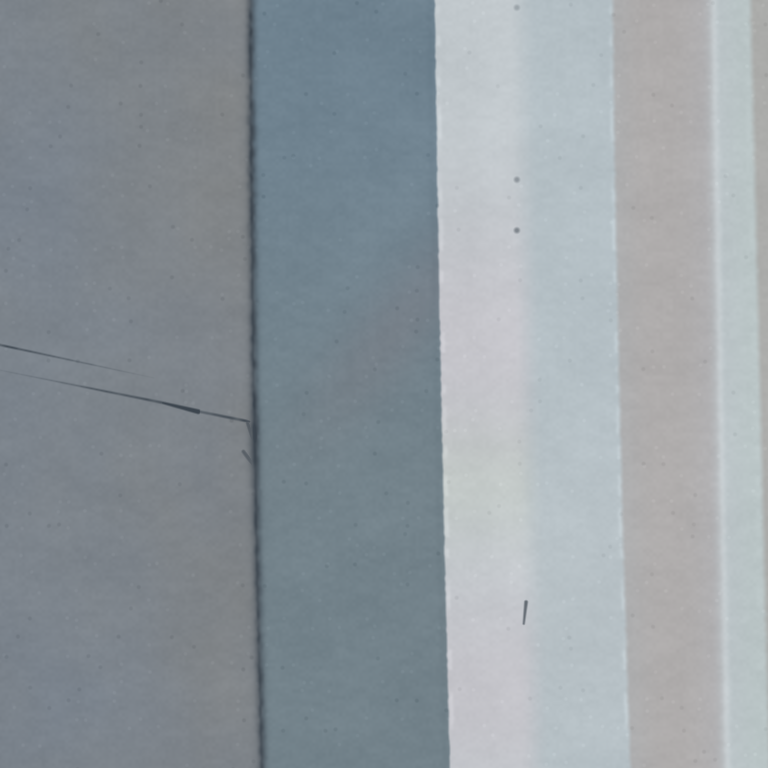
Reproduce this texture procedurally as a three.js fragment shader.

```glsl
#define EDGE_SOFT 0.0022
#define GRAIN 0.015
#define MOTTLE 0.034
#define WALL vec3(0.490, 0.517, 0.543)
#define PANEL vec3(0.450, 0.512, 0.550)
#define PALE vec3(0.752, 0.780, 0.796)
#define COOL vec3(0.706, 0.750, 0.772)
#define BEIGE vec3(0.684, 0.674, 0.672)
#define RIM vec3(0.730, 0.764, 0.778)
#define INK vec3(0.235, 0.270, 0.305)

varying vec2 vUv;

float hash(vec2 p) {
  return fract(sin(dot(p, vec2(127.1, 311.7))) * 43758.5453);
}

float noise(vec2 p) {
  vec2 i = floor(p), f = fract(p);
  f = f * f * (3.0 - 2.0 * f);
  return mix(mix(hash(i), hash(i + vec2(1, 0)), f.x),
             mix(hash(i + vec2(0, 1)), hash(i + vec2(1, 1)), f.x), f.y);
}

float fbm(vec2 p) {
  float sum = 0.0, amp = 0.5;
  for (int i = 0; i < 4; i++) {
    sum += amp * noise(p);
    p = p * 2.03 + 7.1;
    amp *= 0.5;
  }
  return sum / 0.9375;
}

// Signed horizontal distance to a leaning, finely rough vertical edge
float edgeDist(vec2 p, float bottom, float top) {
  float rough = (noise(vec2(bottom * 90.0, p.y * 150.0)) - 0.5) * 0.0014;
  return p.x - mix(bottom, top, p.y) - rough;
}

float cover(float d, float soft) {
  return smoothstep(-soft, soft, d);
}

float glow(float d, float width) {
  return exp(-d * d / (width * width));
}

// Soft stroke whose half width runs from wa to wb
float stroke(vec2 p, vec2 a, vec2 b, float wa, float wb) {
  vec2 ab = b - a;
  float t = clamp(dot(p - a, ab) / dot(ab, ab), 0.0, 1.0);
  float d = length(p - a - ab * t) - mix(wa, wb, t);
  return 1.0 - smoothstep(-0.0015, 0.002, d);
}

// Sparse round flecks, one possible per cell
float flecks(vec2 p, float cells, float share) {
  vec2 id = floor(p * cells);
  vec2 centre = 0.3 + 0.4 * vec2(hash(id + 3.1), hash(id + 8.7));
  float spot = 1.0 - smoothstep(0.08, 0.3, length(fract(p * cells) - centre));
  return spot * step(1.0 - share, hash(id));
}

void main() {
  vec2 p = vUv;
  float bow = 0.012 * p.y * (1.0 - p.y);
  float seam = edgeDist(p + vec2(bow, 0.0), 0.342, 0.327);
  float panelEnd = edgeDist(p + vec2(bow * 0.6, 0.0), 0.586, 0.566);
  float ridge = edgeDist(p, 0.697, 0.680);
  float coolEnd = edgeDist(p + vec2(bow, 0.0), 0.821, 0.798);
  float rimStart = edgeDist(p, 0.942, 0.924);
  float rimEnd = edgeDist(p, 1.002, 0.977);

  // Base tones of the vertical bands
  vec3 wall = WALL + vec3(0.010, 0.002, -0.011) * (fbm(p * vec2(5.0, 4.0)) - 0.5) * 3.0;
  wall += vec3(0.007, 0.0, -0.007) * smoothstep(0.1, 0.32, p.x);
  vec3 panel = PANEL + mix(vec3(0.0, -0.002, -0.008), vec3(-0.014, 0.0, 0.014), smoothstep(0.35, 0.9, p.y));
  float diagonal = p.x - 0.54 - (p.y - 0.65) * 0.7;
  panel += vec3(0.018, -0.010, -0.014) * glow(diagonal - 0.03, 0.06) * glow(p.y - 0.58, 0.14);
  panel += 0.012 * glow(diagonal + 0.08, 0.04) * smoothstep(0.5, 0.7, p.y);
  vec3 pale = PALE + vec3(0.014, -0.014, -0.008) * (glow(p.y - 0.55, 0.18) + glow(p.y - 0.1, 0.16));
  pale += vec3(-0.002, 0.006, -0.018) * glow(p.y - 0.37, 0.08);
  pale += 0.012 * glow(ridge + 0.025, 0.03);
  vec3 cool = COOL + vec3(0.012, 0.006, 0.003) * glow(p.y - 0.2, 0.25);
  vec3 beige = BEIGE + vec3(0.006, 0.014, 0.024) * glow(rimStart, 0.03);
  beige += vec3(-0.006, 0.006, 0.012) * glow(coolEnd, 0.025);
  vec3 rim = RIM + vec3(-0.005, 0.004, -0.006) * smoothstep(0.0, 0.05, rimStart);

  vec3 col = mix(wall, panel, cover(seam, 0.004));
  col = mix(col, pale, cover(panelEnd, EDGE_SOFT));
  col = mix(col, cool, cover(ridge, 0.020));
  col = mix(col, beige, cover(coolEnd, 0.004));
  col = mix(col, rim, cover(rimStart, 0.013));
  col = mix(col, vec3(0.672, 0.675, 0.668), cover(rimEnd, 0.005));

  // Broken light along the folds
  float broken = smoothstep(0.3, 0.8, noise(vec2(9.0, p.y * 75.0)));
  col += 0.040 * broken * glow(panelEnd - 0.004, 0.003);
  col -= 0.012 * glow(panelEnd + 0.006, 0.005);
  col += 0.040 * broken * glow(coolEnd + 0.003, 0.003);
  col += 0.05 * glow(rimStart - 0.005, 0.005);
  col += 0.012 * broken * glow(rimEnd + 0.006, 0.005);

  // Paper mottling, cross fibres, grain and flecks
  col += MOTTLE * (fbm(p * vec2(13.0, 19.0)) - 0.5);
  col += GRAIN * (noise(p * 230.0) - 0.5) + GRAIN * (noise(p * vec2(70.0, 130.0) + 31.0) - 0.5);
  col += 0.022 * flecks(p, 85.0, 0.07) - 0.035 * flecks(p + 0.37, 75.0, 0.04);

  // Dark seam broken by grain, with a thin core and a faint shoulder
  float rub = noise(vec2(p.x * 190.0, p.y * 95.0));
  float wear = 0.4 + 0.2 * noise(vec2(3.0, p.y * 18.0)) + 0.35 * (rub - 0.3);
  float dark = wear * glow(seam, 0.0058) + 0.10 * glow(seam + 0.002, 0.010);
  dark += 0.16 * glow(seam + 0.001, 0.0022);
  dark += 0.25 * glow(seam + 0.003, 0.007) * glow(p.y - 0.425, 0.04);

  // Sloping cracks and the chip at the junction
  float scratch = 0.65 + 0.5 * noise(p * vec2(110.0, 60.0));
  float upper = stroke(p, vec2(-0.01, 0.553), vec2(0.20, 0.508), 0.0012, 0.0002);
  dark = max(dark, upper * scratch * mix(0.8, 0.12, smoothstep(0.03, 0.2, p.x)));
  float lower = stroke(p, vec2(-0.01, 0.520), vec2(0.215, 0.475), 0.0002, 0.0014);
  dark = max(dark, lower * scratch * mix(0.15, 0.85, smoothstep(0.0, 0.17, p.x)));
  dark = max(dark, stroke(p, vec2(0.212, 0.4755), vec2(0.258, 0.464), 0.0012, 0.0028));
  float tail = stroke(p, vec2(0.255, 0.465), vec2(0.325, 0.451), 0.0014, 0.0014);
  dark = max(dark, 0.8 * tail * scratch);
  dark = max(dark, 0.55 * stroke(p, vec2(0.317, 0.412), vec2(0.331, 0.394), 0.002, 0.003));
  dark = max(dark, 0.6 * stroke(p, vec2(0.322, 0.451), vec2(0.329, 0.430), 0.002, 0.003));

  // Specks on the pale fold
  dark = max(dark, 0.7 * stroke(p, vec2(0.685, 0.216), vec2(0.682, 0.188), 0.002, 0.001));
  for (int i = 0; i < 3; i++) {
    float k = float(i);
    vec2 speck = vec2(0.673, 0.70 + 0.066 * k + 0.079 * k * (k - 1.0));
    dark = max(dark, (0.5 - 0.12 * k) * (1.0 - smoothstep(0.001, 0.006, length(p - speck))));
  }

  gl_FragColor = vec4(mix(col, INK, clamp(dark, 0.0, 1.0)), 1.0);
}
```
